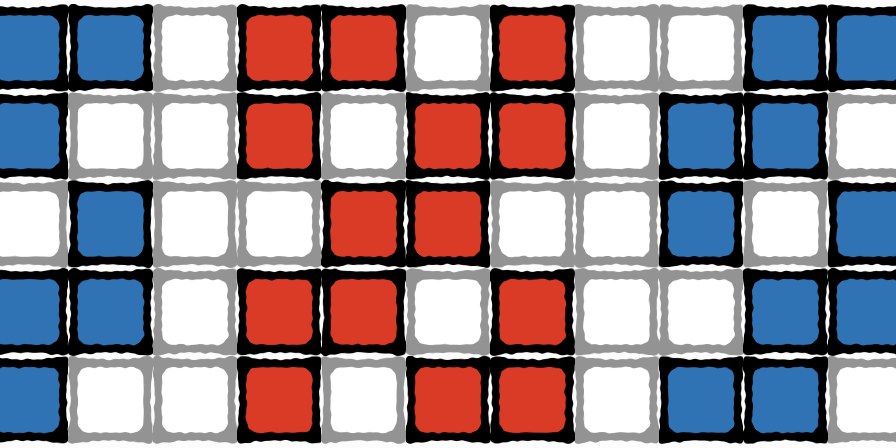
Give the GLSL for this pattern, as a Shadertoy shader.

```glsl
// A centred grid of rounded tiles, five rows high, with rough inked frames.
// Each tile is two rounded boxes whose edges are shaken by layered sines;
// column bands pick the hue and a diagonal rule leaves some tiles blank.

float roundedBox(vec2 p, vec2 halfSize, float radius) {
    vec2 q = abs(p) - halfSize + radius;
    return length(max(q, 0.0)) + min(max(q.x, q.y), 0.0) - radius;
}

float cellHash(vec2 cell) {
    return fract(sin(dot(cell, vec2(12.99, 78.23))) * 4375.85);
}

// Uneven ink edge: sines of both axes, so every side of a tile gets its own run.
float roughEdge(vec2 p, float phase) {
    float wobble = 0.0;
    float frequency = 115.0;
    for (int i = 0; i < 3; i++) {
        wobble += sin(p.x * frequency + phase) * sin(p.y * frequency * 0.93 + phase * 1.7);
        phase += 2.1 + 0.4 * phase;
        frequency *= 1.55;
    }
    return 0.0009 * wobble;
}

float coverage(float dist) {
    float pixel = 0.75 / iResolution.y;
    return 1.0 - smoothstep(-pixel, pixel, dist);
}

void mainImage(out vec4 fragColor, in vec2 fragCoord) {
    // Tile coordinates, in units of the canvas height
    vec2 pitch = vec2(0.1883, 0.1964);
    vec2 uv = (fragCoord - 0.5 * iResolution.xy) / iResolution.y;
    vec2 cell = floor(uv / pitch + 0.5);
    vec2 p = uv - cell * pitch;
    float phase = 6.283 * cellHash(cell);

    // Hue bands: red in the middle, blue outside, one blank column between
    float band = abs(cell.x + 0.5);
    bool blank = abs(band - 2.5) < 0.1 || mod(2.0 * cell.x + cell.y + 1.0, 3.0) < 0.5;
    vec3 hue = band < 2.0 ? vec3(0.855, 0.23, 0.15) : vec3(0.19, 0.45, 0.71);
    vec3 fillColor = blank ? vec3(1.0) : hue;
    vec3 frameColor = blank ? vec3(0.575) : vec3(0.0);

    // Frame sides bow inward, so neighbours touch only near their corners
    vec2 frameSize = vec2(0.0896, 0.0904) + vec2(0.94, 1.03) * p.yx * p.yx;
    float frame = roundedBox(p, frameSize, 0.018) + roughEdge(p, phase);
    float fill = roundedBox(p, vec2(0.0735, 0.0728), 0.024) + roughEdge(p, phase + 2.6);

    // Paper, then frame, then fill
    vec3 color = vec3(0.99);
    if (abs(cell.y) < 2.5) {
        color = mix(color, frameColor, coverage(frame));
        color = mix(color, fillColor, coverage(fill));
    }
    fragColor = vec4(color, 1.0);
}
```
